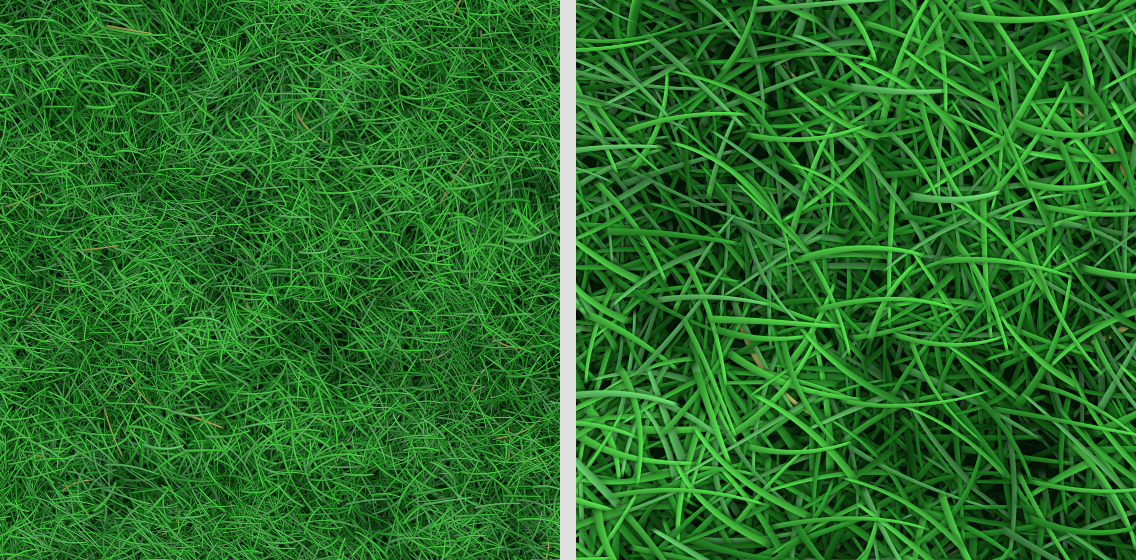
Left: the whole. Right: its middle third, enlarged.
A Shadertoy shader for this texture:

```glsl
// Dense lawn seen from above: thin curved blades on jittered grids, one grid
// and direction per layer, painted from sunlit tips down to the dark thatch.
// Blades shade what lies below; slow noise bends and tones them into clumps.

#define LAYERS 48
#define CELL vec2(0.1, 0.036) // along and across the blades of a layer
#define HALF_WIDTH 0.0017
#define BEND 0.2
#define TILT 0.11
#define SHADOW 0.2
#define DEPTH_FALLOFF 1.8     // how fast lower layers darken
#define CLUMP_TONE 0.5
#define TONE_SPREAD 0.36
#define WARP 0.07             // how far clumps bend the blades
#define PALE_SHARE 0.2
#define STRAW_SHARE 0.004

const vec3 THATCH = vec3(0.01, 0.09, 0.02);
const vec3 SHADE  = vec3(0.05, 0.25, 0.05);
const vec3 LEAF   = vec3(0.09, 0.39, 0.09);
const vec3 BRIGHT = vec3(0.16, 0.56, 0.16);
const vec3 SUNLIT = vec3(0.29, 0.77, 0.26);
const vec3 PALE   = vec3(0.34, 0.66, 0.37);
const vec3 STRAW  = vec3(0.62, 0.62, 0.32);

// Integer hash: three random values from 0 to 1
vec3 hash3(ivec3 key) {
    uvec3 v = uvec3(key) * 1664525u + 1013904223u;
    v.x += v.y * v.z; v.y += v.z * v.x; v.z += v.x * v.y;
    v ^= v >> 16u;
    v.x += v.y * v.z; v.y += v.z * v.x; v.z += v.x * v.y;
    return vec3(v >> 8u) / 16777216.0;
}

// Smooth value noise, two independent channels
vec2 noise2(vec2 p, int seed) {
    ivec2 i = ivec2(floor(p));
    vec2 f = fract(p);
    f = f * f * (3.0 - 2.0 * f);
    vec2 a = hash3(ivec3(i, seed)).xy;
    vec2 b = hash3(ivec3(i + ivec2(1, 0), seed)).xy;
    vec2 c = hash3(ivec3(i + ivec2(0, 1), seed)).xy;
    vec2 d = hash3(ivec3(i + ivec2(1, 1), seed)).xy;
    return mix(mix(a, b, f.x), mix(c, d, f.x), f.y);
}

// Tone 0..1 to green, spaced by the area each shade takes
vec3 grassRamp(float tone) {
    vec3 c = mix(THATCH, SHADE, smoothstep(0.02, 0.22, tone));
    c = mix(c, LEAF, smoothstep(0.22, 0.46, tone));
    c = mix(c, BRIGHT, smoothstep(0.46, 0.72, tone));
    return mix(c, SUNLIT, smoothstep(0.72, 0.96, tone));
}

// Blade colour: random tint, lit edge and brighter outer half
vec3 bladeColor(ivec3 key, float tone, float paleBias, float along, float edge) {
    vec3 tint = hash3(key + ivec3(0, 0, 5000));
    vec3 c = grassRamp(clamp(tone + TONE_SPREAD * (tint.x - 0.5), 0.0, 1.0));
    float pale = step(1.0 - 2.0 * PALE_SHARE * paleBias, tint.y);
    c = mix(c, PALE * (0.4 + 0.7 * tone), 0.75 * pale);
    c = mix(c, STRAW, step(1.0 - STRAW_SHARE, tint.z));
    return c * mix(0.82, 1.14, along) * (1.0 + 0.16 * edge);
}

void mainImage(out vec4 fragColor, in vec2 fragCoord) {
    vec2 uv = fragCoord / iResolution.y;
    float pixel = 1.0 / iResolution.y;

    // Clumps: tone, hue and direction vary slowly over the lawn
    vec2 clump = noise2(uv * 15.0, 301);
    vec2 region = noise2(uv * 5.0, 302);
    float clumpTone = CLUMP_TONE * (0.6 * clump.x + 0.4 * region.x - 0.5);
    vec2 ground = uv + WARP * noise2(uv * 5.0 + 0.4, 303);

    vec3 color = vec3(0.0);
    float open = 1.0;  // part of the pixel still uncovered
    float light = 1.0; // light left by the shadows above

    for (int layer = 0; layer < LAYERS && open > 0.03; layer++) {
        vec3 spin = hash3(ivec3(layer, 17, 91));
        float angle = 2.4 * float(layer) + 0.6 * spin.z;
        vec2 dir = vec2(cos(angle), sin(angle));
        vec2 p = vec2(dot(ground, dir), dot(ground, vec2(-dir.y, dir.x)));
        vec2 grid = p / CELL + spin.xy;
        ivec2 base = ivec2(floor(grid - 0.5));
        float depth = (float(layer) + 0.5) / float(LAYERS);
        float tone = exp(-DEPTH_FALLOFF * depth) + clumpTone;

        for (int k = 0; k < 4; k++) {
            ivec2 cell = base + ivec2(k & 1, k >> 1);
            ivec3 key = ivec3(cell, layer);
            vec3 place = hash3(key + ivec3(0, 0, 1000));
            vec2 q = (grid - vec2(cell) - place.xy) * CELL;

            // Parabolic spine, tilted and tapered towards the tip
            float halfLength = 0.5 * CELL.x * mix(0.55, 0.96, fract(place.z * 7.0));
            float t = q.x / halfLength;
            if (abs(t) > 1.0) continue;
            float bend = BEND * (2.0 * fract(place.z * 61.0) - 1.0);
            float tilt = TILT * (2.0 * place.z - 1.0);
            float side = q.y - halfLength * (bend * (t * t - 0.33) + tilt * t);
            float along = 0.5 + 0.5 * t;
            float width = HALF_WIDTH * mix(0.75, 1.25, fract(place.z * 389.0));
            width *= mix(1.15, 0.5, along);
            float dist = abs(side);
            if (dist > 2.5 * width + pixel) continue;

            // Cover the pixel, then shade everything below
            float ends = 1.0 - smoothstep(0.82, 1.0, abs(t));
            float cover = ends * clamp((width - dist) / pixel + 0.5, 0.0, 1.0);
            if (cover > 0.0) {
                float edge = clamp(side / width, -1.0, 1.0);
                vec3 blade = bladeColor(key, tone, region.y, along, edge);
                color += open * cover * light * blade;
                open *= 1.0 - cover;
            }
            light *= 1.0 - SHADOW * ends * (1.0 - smoothstep(width, 2.5 * width, dist));
        }
    }
    color += open * light * THATCH;
    fragColor = vec4(clamp(color, 0.0, 1.0), 1.0);
}
```
